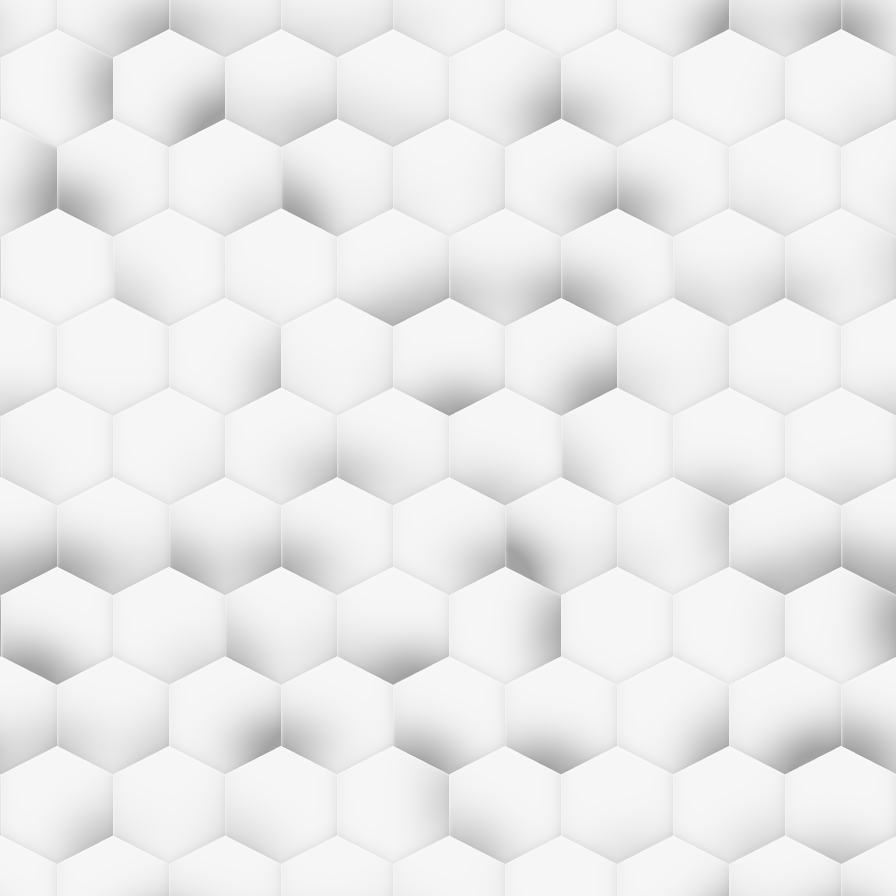
Give the GLSL for this pattern, as a Shadertoy shader.

```glsl
// Pale paper hexagons in staggered rows, with soft uneven shadows along their seams.
#define GRID vec2(8.0, 10.0)        // hexagons across, rows down
#define ORIGIN vec2(0.0637, 0.1017) // centre of the first hexagon
#define APEX 0.0660                 // centre to top corner
#define SLOPE 0.509                 // steepness of the slanted sides
#define PAPER 0.965                 // face brightness
#define DARKEST 0.64                // deepest shadow
#define SHADOW 0.29                 // strength of the uneven shadows
#define SPREAD vec2(0.026, 0.038)   // shadow size across and along a seam
#define RIM 0.065                   // strength of the faint seam shading
#define RIM_WIDTH 0.0065
#define GLINT_WIDTH 0.0016          // bright line on lit edges
#define SAMPLES 3                   // antialiasing samples per axis

vec3 hash3(vec2 id) {
    vec3 q = fract(vec3(id.xyx) * vec3(0.1031, 0.1030, 0.0973));
    q += dot(q, q.yxz + 33.33);
    return fract((q.xxy + q.yzz) * q.zyx);
}

// Reaches 1 on the hexagon outline.
float hexGauge(vec2 p, float halfWidth) {
    p = abs(p);
    return max(p.x / halfWidth, (p.y + SLOPE * p.x) / APEX);
}

// Soft oval, flattened along the unit vector dir.
float softOval(vec2 offset, vec2 dir) {
    vec2 q = vec2(dot(offset, dir), dot(offset, vec2(-dir.y, dir.x))) / SPREAD;
    return exp(-0.5 * dot(q, q));
}

// Random value of a cell, repeating at the canvas border.
vec3 cellRandom(vec2 id) {
    return hash3(mod(id, vec2(2.0, 1.0) * GRID) + 7.0);
}

// Shadow around the top corner of a hexagon in the row below.
float cornerShadow(vec2 p, vec2 id, vec2 corner) {
    float strength = smoothstep(0.62, 1.0, cellRandom(id + 41.0).z);
    return 0.8 * strength * softOval(p - corner, vec2(0.0, 1.0));
}

float hexShade(vec2 p, vec2 id, float halfWidth) {
    // Distances to the sides
    float slant = inversesqrt(1.0 + SLOPE * SLOPE);
    float roof = APEX - SLOPE * abs(p.x);
    float lower = (roof + p.y) * slant;
    float upper = (roof - p.y) * slant;
    float right = halfWidth - p.x;
    float left = halfWidth + p.x;

    // Own shadow, leaning towards a random point of the lower or right outline
    vec3 rnd = cellRandom(id);
    float angle = mix(-2.75, 0.12, rnd.x);
    vec2 dir = vec2(cos(angle), sin(angle));
    vec2 rimPoint = dir / hexGauge(dir, halfWidth);
    float shadow = pow(rnd.y, 1.6) * softOval(p - rimPoint, dir);

    // Shadows thrown by the two hexagons below
    vec2 corner = vec2(halfWidth, APEX - 1.0 / GRID.y);
    shadow += cornerShadow(p, id + vec2(1.0, -1.0), corner);
    shadow += cornerShadow(p, id - 1.0, vec2(-corner.x, corner.y));

    // Faint shading on every seam
    vec3 rim = exp(-vec3(lower, right, left) / RIM_WIDTH);
    float shade = PAPER - SHADOW * shadow - RIM * dot(rim, vec3(1.0, 0.9, 0.55));

    // Lit edges
    float glint = exp(-max(min(upper, left), 0.0) / GLINT_WIDTH);
    return mix(max(shade, DARKEST), 0.985, 0.6 * glint);
}

float honeycomb(vec2 uv) {
    vec2 period = vec2(1.0, 2.0) / GRID;
    float halfWidth = 0.5 * period.x;

    // Two interleaved grids; keep the nearer hexagon
    vec2 a = (uv - ORIGIN) / period + 0.5;
    vec2 b = a - 0.5;
    vec2 pa = (fract(a) - 0.5) * period;
    vec2 pb = (fract(b) - 0.5) * period;
    bool first = hexGauge(pa, halfWidth) < hexGauge(pb, halfWidth);
    vec2 p = first ? pa : pb;
    vec2 id = first ? 2.0 * floor(a) : 2.0 * floor(b) + 1.0;
    return hexShade(p, id, halfWidth);
}

void mainImage(out vec4 fragColor, in vec2 fragCoord) {
    float sum = 0.0;
    for (int j = 0; j < SAMPLES; j++) {
        for (int i = 0; i < SAMPLES; i++) {
            vec2 jitter = (vec2(i, j) + 0.5) / float(SAMPLES) - 0.5;
            sum += honeycomb((fragCoord + jitter) / iResolution.y);
        }
    }
    fragColor = vec4(vec3(sum / float(SAMPLES * SAMPLES)), 1.0);
}
```
